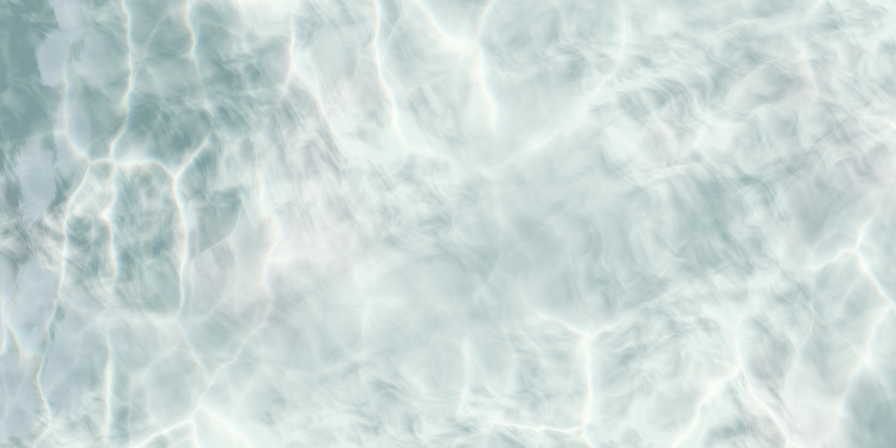
A WebGL 1 fragment shader for this texture:

```glsl
precision highp float;
uniform vec2 u_resolution;

const vec3 DEEP = vec3(0.50, 0.62, 0.625);
const vec3 SHALLOW = vec3(0.80, 0.86, 0.85);
const vec3 BRIGHT = vec3(0.89, 0.94, 0.92);
const vec3 GLINT = vec3(0.99, 1.0, 0.98);
const vec3 LAVENDER = vec3(0.75, 0.81, 0.84);
const vec3 BLUSH = vec3(0.026, -0.003, 0.002);

const float BASE_TONE = 0.62;
const float CLOUD_GAIN = 0.16;
const float WISP_GAIN = 0.18;
const float RIPPLE_GAIN = 0.17;
const float GLOW_GAIN = 0.42;
const float DEPTH_GAIN = 0.72;
const vec2 CELLS = vec2(3.6, 3.0);  // light cells per canvas height
const float CROWDING = 2.2;         // extra cells squeezed in at the left
const float CORE_WIDTH = 0.065;
const float GLOW_WIDTH = 0.32;
const float FRAY = 0.006;           // raggedness of the light lines
const float FRINGE = 0.0032;        // colour split of the light lines
const mat2 TURN = mat2(0.8, 0.6, -0.6, 0.8);

vec2 hash2(vec2 p) {
  vec3 h = fract(p.xyx * vec3(0.1031, 0.1030, 0.0973));
  h += dot(h, h.yzx + 33.33);
  return fract((h.xx + h.yz) * h.zy);
}

// Layered, self-warping sines, roughly -1 to 1
float swell(vec2 p) {
  float sum = 0.0;
  float gain = 0.5;
  for (int i = 0; i < 5; i++) {
    p = TURN * p;
    sum += gain * sin(p.x + 1.3 * sin(p.y));
    p = p * 1.7 + 1.3 + sum;
    gain *= 0.65;
  }
  return sum;
}

// Distances to the nearest and second nearest cell points
vec2 cellular(vec2 p) {
  vec2 cell = floor(p);
  vec2 nearest = vec2(8.0);
  for (int y = -1; y <= 1; y++) {
    for (int x = -1; x <= 1; x++) {
      vec2 site = cell + vec2(float(x), float(y));
      float d = length(site + 0.1 + 0.8 * hash2(site) - p);
      nearest.y = min(nearest.y, max(nearest.x, d));
      nearest.x = min(nearest.x, d);
    }
  }
  return nearest;
}

// Thin core and soft glow along the cell borders
vec2 caustic(vec2 p) {
  vec2 q = CELLS * p + vec2(CROWDING * (1.0 - exp(-2.0 * p.x)), 0.0);
  vec2 f = cellular(q + 4.0);
  vec2 g = cellular(TURN * q * 1.8 + 19.0);
  float edge = f.y - f.x;
  float fineEdge = g.y - g.x;
  float core = exp(-edge / CORE_WIDTH) + 0.3 * exp(-fineEdge / CORE_WIDTH);
  float glow = exp(-edge / GLOW_WIDTH) * 0.7 + 0.3 * exp(-fineEdge / GLOW_WIDTH);
  return vec2(core, glow);
}

void main() {
  vec2 uv = gl_FragCoord.xy / u_resolution;
  vec2 p = gl_FragCoord.xy / u_resolution.y;

  // Bent coordinates, drifting clouds, wisps and fine crossing ripples
  vec2 bend = vec2(swell(p * 5.0), swell(p.yx * 5.0 + 11.0));
  float cloud = swell(p * 7.0 + 23.0);
  vec2 flow = vec2(p.x * 0.9 + p.y * 0.5, p.y - 0.4 * p.x);
  float wisp = swell(flow * vec2(11.0, 32.0) + 2.5 * bend);
  vec2 cross = vec2(p.x + 0.7 * p.y, p.y - 0.8 * p.x);
  float ripple = swell(cross * vec2(60.0, 26.0) + 4.0 * bend.yx + 57.0);
  float rippleArea = 0.45 + 0.75 * smoothstep(-0.4, 0.5, swell(p * 6.0 + 71.0));
  vec2 warped = p + 0.045 * bend + FRAY * vec2(wisp, ripple);

  // Light lines, split slightly by colour
  vec2 split = vec2(FRINGE, 0.4 * FRINGE);
  vec2 light = caustic(warped);
  vec3 core = vec3(caustic(warped + split).x, light.x, caustic(warped - split).x);
  float strength = 0.12 + 0.88 * smoothstep(-0.4, 0.65, swell(p * 5.0 + 7.0));

  // Darker water at the upper left and by the lower right edge
  float shore = uv.x + 0.07 * bend.x + 0.06 * cloud;
  float depth = (1.0 - smoothstep(0.0, 0.36, shore)) * mix(0.3, 1.0, smoothstep(0.1, 0.75, uv.y));
  depth += 0.4 * smoothstep(0.93, 0.99, shore) * (1.0 - smoothstep(0.25, 0.5, uv.y));

  float tone = BASE_TONE + CLOUD_GAIN * cloud - DEPTH_GAIN * depth;
  tone += (WISP_GAIN * wisp + RIPPLE_GAIN * ripple) * rippleArea * (1.0 + 0.6 * depth);
  tone += GLOW_GAIN * light.y * (0.4 + 0.6 * strength);

  vec3 color = mix(DEEP, SHALLOW, clamp(tone / 0.7, 0.0, 1.0));
  color = mix(color, BRIGHT, clamp((tone - 0.7) / 0.3, 0.0, 1.0));
  color += BLUSH * smoothstep(0.2, 0.9, swell(p * 4.5 + 41.0));

  // Pale, ragged reflections along the left side
  vec2 patchPoint = warped + 0.012 * vec2(ripple, wisp);
  float patchDistance = cellular(patchPoint * vec2(8.0, 4.2) + 31.0).x;
  float reflection = 1.0 - smoothstep(0.30, 0.42, patchDistance + 0.08 * cloud);
  reflection *= 1.0 - smoothstep(0.05, 0.18, uv.x);
  color = mix(color, LAVENDER + 0.02 * wisp, 0.75 * reflection);

  color = mix(color, GLINT, clamp(core * strength * (1.0 - 0.5 * depth), 0.0, 1.0) * 0.9);
  gl_FragColor = vec4(color, 1.0);
}
```
